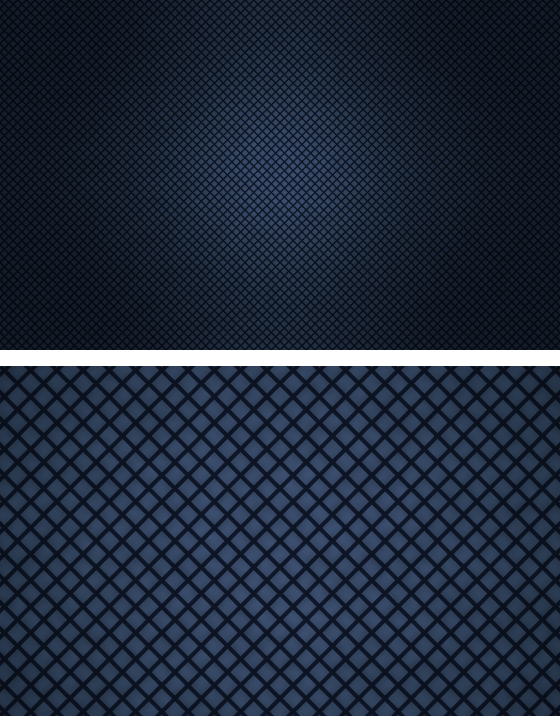
Top: the whole. Bottom: its middle third, enlarged.
Write a WebGL 2 fragment shader that draws this pattern.

```glsl
#version 300 es
precision highp float;
// Dark blue diagonal weave of small diamonds, lit softly from the centre.

uniform vec2 u_resolution;
out vec4 fragColor;

const float PI = 3.14159265;
const vec2 REPEATS = vec2(64.0, 40.0);   // diamonds across and down
const float GROOVE = 0.11;               // half width of the dark lines, in cells

const vec3 CENTRE_BLUE = vec3(0.225, 0.295, 0.415);
const vec3 MIDDLE_BLUE = vec3(0.150, 0.212, 0.290);
const vec3 EDGE_BLUE   = vec3(0.074, 0.102, 0.155);
const vec3 GROOVE_TINT = vec3(0.28, 0.33, 0.42);

float hash(vec2 p) {
    vec3 q = fract(vec3(p.xyx) * 0.1031);
    q += dot(q, q.yzx + 33.33);
    return fract((q.x + q.y) * q.z);
}

// Slope of one lattice corner; the lattice wraps at the period.
float cornerSlope(vec2 corner, vec2 offset, vec2 period) {
    float angle = 2.0 * PI * hash(mod(corner, period));
    return dot(vec2(cos(angle), sin(angle)), offset);
}

float gradientNoise(vec2 p, vec2 period) {
    vec2 i = floor(p), f = fract(p);
    vec2 w = f * f * f * (f * (f * 6.0 - 15.0) + 10.0);
    vec2 r = vec2(1.0, 0.0);
    float low = mix(cornerSlope(i, f, period),
                    cornerSlope(i + r.xy, f - r.xy, period), w.x);
    float high = mix(cornerSlope(i + r.yx, f - r.yx, period),
                     cornerSlope(i + r.xx, f - r.xx, period), w.x);
    return mix(low, high, w.y);
}

// Round glow whose sine distance meets itself smoothly at the borders.
vec3 glowColour(vec2 uv) {
    float d = length(sin(PI * (uv - 0.5)) * vec2(0.80, 0.52));
    vec3 inner = mix(CENTRE_BLUE, MIDDLE_BLUE, smoothstep(0.0, 0.55, d));
    return mix(inner, EDGE_BLUE, smoothstep(0.30, 0.92, d));
}

// Coverage of the grooves on both diagonals.
float grooveMask(vec2 cellPos, float halfWidth, float blur) {
    vec2 edge = min(cellPos, 1.0 - cellPos);
    vec2 line = 1.0 - smoothstep(halfWidth - blur, halfWidth + blur, edge);
    return max(line.x, line.y);
}

// Strands alternate direction and darken where they dive under.
float strandShade(vec2 cellPos, float parity) {
    vec2 s = parity < 0.5 ? cellPos : cellPos.yx;
    float dive = sin(PI * s.x);
    float roundness = sin(PI * s.y);
    return 0.80 + 0.18 * dive + 0.07 * roundness + 0.04 * (s.y - 0.5);
}

void main() {
    vec2 uv = gl_FragCoord.xy / u_resolution;
    vec2 p = uv * REPEATS;

    // Diagonal cells
    vec2 diagonal = vec2(p.x + p.y, p.x - p.y);
    vec2 cell = floor(diagonal);
    vec2 cellPos = fract(diagonal);
    float parity = mod(cell.x + cell.y, 2.0);
    float blur = 0.5 * length(REPEATS / u_resolution);

    // Woven surface with slight wear
    float wear = gradientNoise(p * 0.5, REPEATS * 0.5);
    float grain = gradientNoise(p * 2.0, REPEATS * 2.0);
    vec3 colour = glowColour(uv) * strandShade(cellPos, parity);
    colour *= 1.0 + 0.07 * wear + 0.10 * grain;

    // Dark gaps between the strands
    float groove = grooveMask(cellPos, GROOVE, blur);
    colour *= mix(vec3(1.0), GROOVE_TINT, groove);

    fragColor = vec4(colour, 1.0);
}
```
